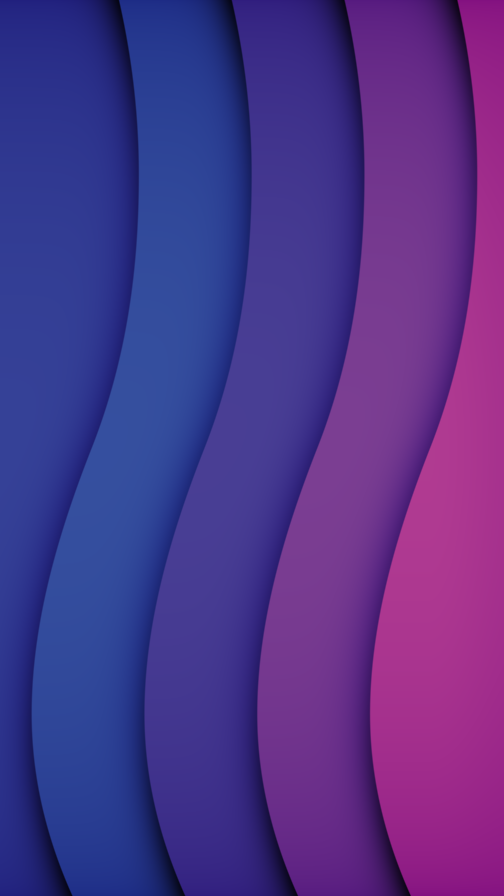
Write a Shadertoy shader that draws this background.

```glsl
// Five overlapping wavy sheets running from deep blue to magenta.
// One S-shaped edge, built from cubic pieces, is repeated at equal steps;
// each sheet glows at mid height and takes a shadow from the sheet on its right.
#define SHEETS 5
#define EDGE_STEP 0.2238
#define CREST_Y 0.805
#define TROUGH_Y 0.203
#define MID_SLOPE 0.70
#define TINT_WIDTH 0.048
#define SHADE_WIDTH 0.018
#define GLOW_POWER 0.5

// Cubic from a to b, with end tangents ta and tb
float hermite(float a, float b, float ta, float tb, float t) {
    float s = 1.0 - t;
    return a * s * s * (1.0 + 2.0 * t) + b * t * t * (3.0 - 2.0 * t)
         + ta * t * s * s - tb * t * t * s;
}

// Horizontal place of the first edge at height y
float waveEdge(float y) {
    const float crestX = 0.2755, midX = 0.182, troughX = 0.0628;
    if (y > CREST_Y) {
        float t = (y - CREST_Y) / (1.0 - CREST_Y);
        return crestX - 0.0395 * t * t;
    }
    if (y < TROUGH_Y) {
        float t = 1.0 - y / TROUGH_Y;
        return troughX + 0.081 * t * t;
    }
    if (y > 0.5) {
        float span = CREST_Y - 0.5;
        return hermite(midX, crestX, MID_SLOPE * span, 0.0, (y - 0.5) / span);
    }
    float span = 0.5 - TROUGH_Y;
    return hermite(troughX, midX, 0.0, MID_SLOPE * span, (y - TROUGH_Y) / span);
}

void mainImage(out vec4 fragColor, in vec2 fragCoord) {
    vec2 uv = fragCoord / iResolution.xy;
    float pixel = 1.0 / iResolution.x;

    // Sheet colours at the ends and at mid height
    vec3 deep[SHEETS] = vec3[SHEETS](
        vec3(0.125, 0.120, 0.490), vec3(0.110, 0.165, 0.520),
        vec3(0.185, 0.110, 0.490), vec3(0.330, 0.095, 0.495),
        vec3(0.505, 0.060, 0.500));
    vec3 bright[SHEETS] = vec3[SHEETS](
        vec3(0.208, 0.255, 0.592), vec3(0.208, 0.310, 0.622),
        vec3(0.285, 0.245, 0.582), vec3(0.482, 0.243, 0.572),
        vec3(0.690, 0.230, 0.570));

    float glow = pow(max(sin(3.14159 * uv.y), 0.0), GLOW_POWER);
    float ends = pow(abs(2.0 * uv.y - 1.0), 3.0);
    float edge = waveEdge(uv.y);
    vec3 color = vec3(0.0);

    for (int i = 0; i < SHEETS; i++) {
        vec3 sheet = mix(deep[i], bright[i], glow);
        if (i < SHEETS - 1) {
            // Coloured falloff, then a dark core strongest at the ends
            float gap = max(edge + float(i) * EDGE_STEP - uv.x, 0.0);
            float tint = exp(-pow(gap / TINT_WIDTH, 1.4));
            float shade = exp(-pow(gap / (SHADE_WIDTH * (0.8 + 1.2 * ends)), 1.2));
            vec3 shadow = mix(deep[i], deep[0], 0.25);
            sheet = mix(sheet, shadow, 0.85 * tint);
            sheet *= 1.0 - mix(0.12, 0.88, ends) * shade;
        } else {
            // The last sheet dims towards the right border
            sheet = mix(sheet, deep[i], 0.25 * smoothstep(0.85, 1.05, uv.x));
        }
        float left = edge + float(i - 1) * EDGE_STEP;
        float cover = i == 0 ? 1.0 : smoothstep(-pixel, pixel, uv.x - left);
        color = mix(color, sheet, cover);
    }
    fragColor = vec4(color, 1.0);
}
```
